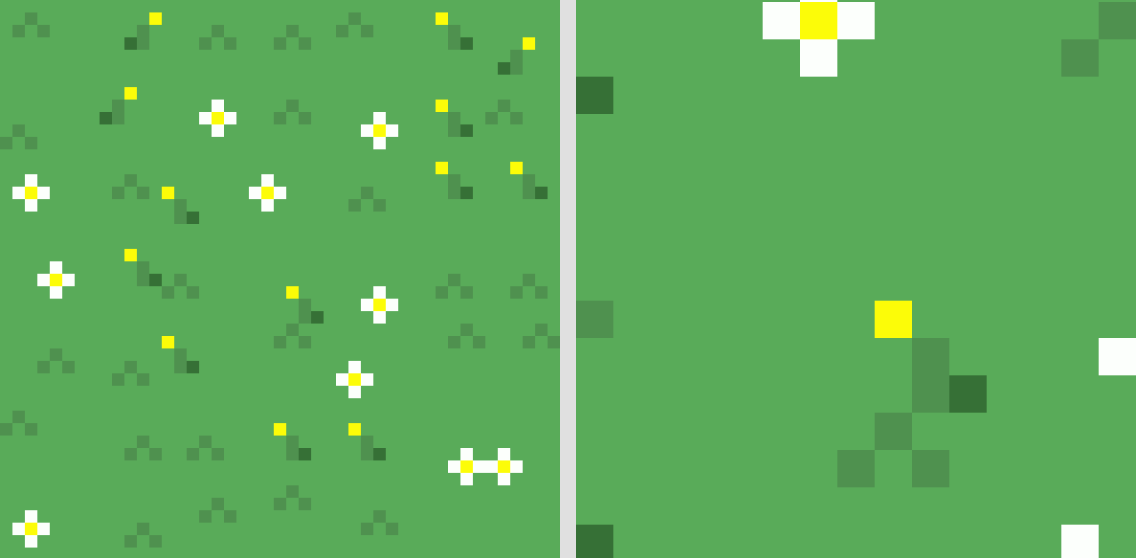
Left, the full canvas; right, a detail of the centre.
This texture is drawn by a Shadertoy shader. Its source:

```glsl
// Pixel-art meadow: daisies, grass tufts and leaning buds on flat green.
// Square cells are grouped into slots, and each slot holds one jittered 3x3
// sprite. A cubic permutation deals out fixed shares of the three kinds.

const float CELLS = 45.0;   // cells across the canvas
const float SLOTS = 7.0;    // sprite slots across the canvas
const int SPRITES = 47;     // prime, so cubing modulo it is a permutation
const int DAISIES = 10;
const int TUFTS = 24;

const vec3 GRASS  = vec3(0.35, 0.67, 0.35);
const vec3 BLADE  = vec3(0.31, 0.57, 0.31);
const vec3 SHADE  = vec3(0.21, 0.44, 0.21);
const vec3 PETAL  = vec3(0.99, 1.0, 0.99);
const vec3 POLLEN = vec3(0.99, 0.99, 0.03);

// Integer hash of a slot, returned as two values in 0..1
vec2 hash2(ivec2 slot, uint seed) {
    uint h = uint(slot.x) * 1597334677u ^ uint(slot.y) * 3812015801u ^ seed * 2246822519u;
    h = (h ^ (h >> 15)) * 2654435769u;
    h = (h ^ (h >> 13)) * 3266489917u;
    h ^= h >> 16;
    return vec2(h & 65535u, h >> 16) / 65536.0;
}

// Shuffled rank of a slot; slots left over beyond the last sprite give -1
int slotRank(ivec2 slot) {
    int n = int(SLOTS);
    int index = slot.x % n + n * (slot.y % n);
    int k = (index + 7) % SPRITES;
    return index < SPRITES ? k * k * k % SPRITES : -1;
}

// Sprites: g is the cell inside the 3x3 block, counted from its top left
vec3 daisy(ivec2 g) {
    int d = abs(g.x - 1) + abs(g.y - 1);
    return d == 0 ? POLLEN : d == 1 ? PETAL : GRASS;
}

vec3 tuft(ivec2 g) {
    return g.y < 2 && abs(g.x - 1) == g.y ? BLADE : GRASS;
}

vec3 bud(ivec2 g, bool mirrored) {
    if (mirrored) g.x = 2 - g.x;
    if (g == ivec2(0, 0)) return POLLEN;
    if (g == ivec2(2, 2)) return SHADE;
    return g.x == 1 && g.y > 0 ? BLADE : GRASS;
}

// Flat colour of the cell that contains p
vec3 cellColor(vec2 p) {
    vec2 cell = max(floor(p), 0.0);
    vec2 slot = floor((cell + 0.01) * SLOTS / CELLS);
    vec2 origin = ceil(slot * CELLS / SLOTS - 0.01);
    ivec2 id = ivec2(slot);
    ivec2 g = ivec2(cell - origin - floor(4.0 * hash2(id, 3u)));

    int rank = slotRank(id);
    bool outside = min(g.x, g.y) < 0 || max(g.x, g.y) > 2;
    if (outside || rank < 0) return GRASS;
    if (rank < DAISIES) return daisy(g);
    if (rank < DAISIES + TUFTS) return tuft(g);
    return bud(g, hash2(id, 11u).x < 0.5);
}

void mainImage(out vec4 fragColor, in vec2 fragCoord) {
    // Cell coordinates, measured down from the top left
    float pixel = CELLS / iResolution.x;
    vec2 p = vec2(fragCoord.x, iResolution.y - fragCoord.y) * pixel;

    // Exact box filter: blend the cells under the pixel by covered area
    vec2 lo = p - 0.5 * pixel;
    vec2 hi = p + 0.5 * pixel;
    vec2 share = clamp(fract(hi) / pixel, 0.0, 1.0);
    vec3 upper = mix(cellColor(lo), cellColor(vec2(hi.x, lo.y)), share.x);
    vec3 lower = mix(cellColor(vec2(lo.x, hi.y)), cellColor(hi), share.x);
    fragColor = vec4(mix(upper, lower, share.y), 1.0);
}
```
